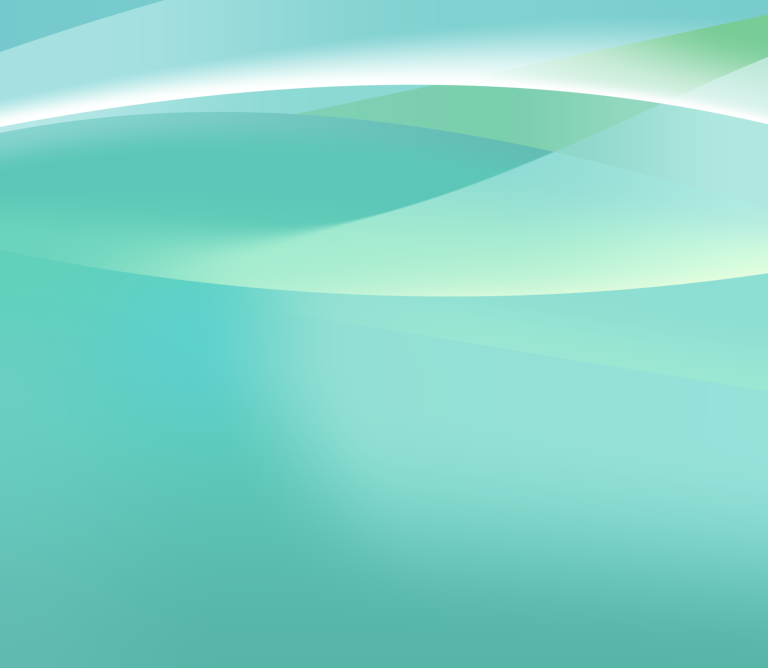
This background is drawn by a Shadertoy shader. Its source:

```glsl
// Soft aqua and mint waves: a glossy lens shape under a white arc of light.
// Each wave edge is a polynomial height over x; the regions between edges
// are shaded with gradients and layered from the bottom upward.

#define ARC_LIGHT 0.97   // strength of the white arc
#define RIM_LIGHT 0.50   // strength of the lens's lower rim
#define POOL_LIGHT 0.95  // strength of the pale pool below
#define CYAN_TINT 0.65   // strength of the cyan spot

// Antialiased mask: 1 where d is positive
float above(float d) {
    float px = 0.8 / iResolution.y;
    return smoothstep(-px, px, d);
}

float cubic(float x, float a, float b, float c, float d) {
    return a + x * (b + x * (c + x * d));
}

// Diagonal sweep, flat on the left and rising to the right
float sweepEdge(float x) {
    float s = max(x - 0.195, 0.0);
    return 0.633 + s * s * (0.47 + 0.27 * s - 0.39 * s * s);
}

// Lower water with a pale pool and a cyan spot
vec3 waterColor(vec2 p) {
    vec3 col = mix(vec3(0.34, 0.71, 0.66), vec3(0.37, 0.79, 0.73), smoothstep(0.0, 0.4, p.y));
    col += vec3(0.04, 0.02, 0.03) * (1.0 - smoothstep(0.0, 0.3, p.x));
    col = mix(col, vec3(0.38, 0.82, 0.73), smoothstep(0.42, 0.62, p.y));

    vec2 q = (p - vec2(0.27, 0.49)) / vec2(0.15, 0.14);
    col = mix(col, vec3(0.36, 0.83, 0.84), CYAN_TINT * exp(-dot(q, q)));

    float side = smoothstep(0.24, 0.46, p.x - 0.35 * max(0.45 - p.y, 0.0));
    float rise = smoothstep(0.04, 0.38, p.y + 0.12 * (p.x - 0.6));
    vec3 pool = mix(vec3(0.57, 0.87, 0.82), vec3(0.60, 0.89, 0.86), p.x);
    col = mix(col, pool, POOL_LIGHT * side * rise);

    // Greener sheet above a faint falling edge
    float d = p.y - (0.528 - 0.187 * (p.x - 0.39));
    float sheet = above(d) * smoothstep(0.32, 0.65, p.x);
    vec3 mint = mix(vec3(0.61, 0.91, 0.82), vec3(0.55, 0.87, 0.82), smoothstep(0.0, 0.10, d));
    return mix(col, mint, 0.8 * sheet);
}

// Lens interior: deep teal above the sweep, luminous mint below it
vec3 lensColor(vec2 p, float top, float bottom, float sweep) {
    float h = clamp((p.y - bottom) / (top - bottom), 0.0, 1.0);
    float depth = top - p.y;

    vec3 deep = mix(vec3(0.42, 0.83, 0.74), vec3(0.36, 0.78, 0.72), smoothstep(0.1, 0.6, h));
    vec3 haze = mix(vec3(0.53, 0.83, 0.81), vec3(0.39, 0.74, 0.71), smoothstep(0.0, 0.7, p.x));
    deep = mix(deep, haze, 1.0 - smoothstep(0.0, 0.065, depth));

    vec3 mint = mix(vec3(0.63, 0.92, 0.81), vec3(0.56, 0.86, 0.83), smoothstep(0.2, 0.85, h));
    mint += vec3(0.10, 0.05, 0.05) * smoothstep(0.65, 1.0, p.x);
    float rim = exp(-(p.y - bottom) / mix(0.025, 0.055, p.x));
    mint = mix(mint, vec3(0.93, 1.0, 0.88), (RIM_LIGHT + 0.3 * p.x) * rim * smoothstep(0.15, 0.65, p.x));
    mint = mix(vec3(0.42, 0.83, 0.74), mint, smoothstep(0.02, 0.34, p.x));

    // The sweep edge softens toward the left
    float blur = 0.05 * (1.0 - smoothstep(0.15, 0.5, p.x)) + 0.002;
    return mix(mint, deep, smoothstep(-blur, blur, p.y - sweep));
}

// Strip between the lens and the white arc
vec3 stripColor(vec2 p, float green, float sweep) {
    vec3 col = mix(vec3(0.72, 0.91, 0.91), vec3(0.55, 0.85, 0.83), smoothstep(0.0, 0.42, p.x));
    vec3 leaf = mix(vec3(0.50, 0.82, 0.71), vec3(0.48, 0.81, 0.68), smoothstep(0.4, 0.6, p.x));
    leaf = mix(leaf, vec3(0.58, 0.85, 0.75), smoothstep(0.65, 0.85, p.x));
    col = mix(col, leaf, above(green - p.y));
    vec3 pale = mix(vec3(0.56, 0.84, 0.79), vec3(0.69, 0.91, 0.88), smoothstep(0.72, 0.97, p.x));
    return mix(col, pale, above(sweep - p.y));
}

// Sky, broad beam, white band and the green wedge on the right
vec3 skyColor(vec2 p, float arc, float green, float sweep) {
    vec3 col = mix(vec3(0.46, 0.79, 0.80), vec3(0.50, 0.82, 0.82), smoothstep(0.0, 0.6, p.x));
    float beam = above(cubic(p.x, 0.922, 0.40, -0.17, 0.0) - p.y);
    col = mix(col, vec3(0.65, 0.88, 0.88), beam * (1.0 - smoothstep(0.12, 0.62, p.x)));
    col -= vec3(0.03, 0.02, 0.02) * smoothstep(0.7, 1.0, p.x);

    float d = max(p.y - arc, 0.0);
    float width = 0.037 + 0.02 * p.x + 0.085 * p.x * p.x;
    float band = 1.0 - smoothstep(0.0, 1.15, d / width);
    col = mix(col, vec3(0.97, 1.0, 0.99), ARC_LIGHT * pow(band, 0.75));

    float inWedge = above(green - p.y);
    float hue = smoothstep(0.0, 0.13, d) * smoothstep(0.58, 0.95, p.x);
    vec3 wedge = mix(vec3(0.85, 0.95, 0.90), vec3(0.47, 0.80, 0.59), hue);
    col = mix(col, wedge, inWedge * smoothstep(0.57, 0.78, p.x));
    vec3 pale = mix(vec3(0.87, 0.96, 0.94), vec3(0.74, 0.91, 0.85), smoothstep(0.0, 0.10, d));
    col = mix(col, pale, above(sweep - p.y));
    return mix(col, vec3(1.0), ARC_LIGHT * exp(-d * d / 0.00018));
}

void mainImage(out vec4 fragColor, in vec2 fragCoord) {
    vec2 p = fragCoord / iResolution.xy;

    // Heights of the wave edges
    float arc = cubic(p.x, 0.810, 0.217, -0.153, -0.06);
    float top = cubic(p.x, 0.801, 0.2287, -0.4437, 0.10);
    float bottom = cubic(p.x, 0.626, -0.2385, 0.2035, 0.0);
    float green = 0.829 + 0.242 * (p.x - 0.384);
    float sweep = sweepEdge(p.x);

    // Layers from bottom to top
    vec3 col = waterColor(p);
    col = mix(col, lensColor(p, top, bottom, sweep), above(p.y - bottom));
    col = mix(col, stripColor(p, green, sweep), above(p.y - top));
    col = mix(col, skyColor(p, arc, green, sweep), above(p.y - arc));
    fragColor = vec4(clamp(col, 0.0, 1.0), 1.0);
}
```
